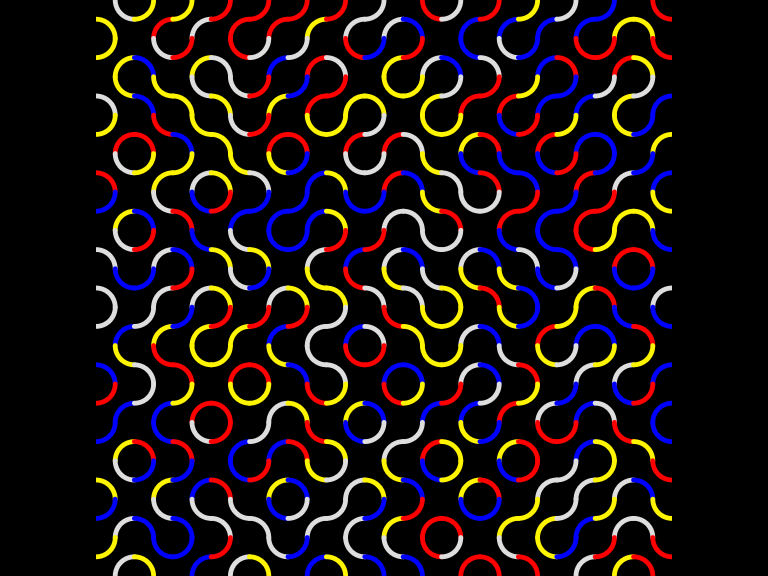
Reproduce this pattern procedurally as a Shadertoy shader.

```glsl
// Truchet tiling: a centred square of 15 x 15 tiles on black, each tile holding
// two quarter arcs in one of two orientations. Every arc takes a random colour
// from four and has round caps that overlap its neighbours.

const float TILES = 15.0;        // repeats across and down
const float LINE_WIDTH = 0.125;  // stroke width in tiles
const float ARC_RADIUS = 0.5;    // joins the middles of adjacent tile sides

const vec3 BLACK  = vec3(0.0);
const vec3 RED    = vec3(1.0, 0.0, 0.0);
const vec3 YELLOW = vec3(1.0, 0.96, 0.0);
const vec3 BLUE   = vec3(0.0, 0.0, 1.0);
const vec3 WHITE  = vec3(0.87);

// Integer hash of a tile and a seed, from 0 to 1
float hash(vec2 tile, uint seed) {
    uvec2 t = uvec2(tile + 64.0);
    uint h = t.x * 7919u + t.y * 104729u + seed * 15731u;
    h = (h ^ (h >> 15)) * 73939133u;
    h = (h ^ (h >> 13)) * 39916801u;
    h ^= h >> 16;
    return float(h & 65535u) / 65536.0;
}

vec3 arcColour(float pick) {
    if (pick < 0.25) return RED;
    if (pick < 0.50) return YELLOW;
    if (pick < 0.75) return BLUE;
    return WHITE;
}

// Distance to the quarter arc around the origin in the positive quadrant
float quarterArc(vec2 p, float radius) {
    if (min(p.x, p.y) >= 0.0) return abs(length(p) - radius);
    return min(length(p - vec2(radius, 0.0)), length(p - vec2(0.0, radius)));
}

// Coverage of a stroke, smoothed over one pixel
float stroke(float dist, float width, float pixel) {
    return clamp(0.5 + (0.5 * width - dist) / pixel, 0.0, 1.0);
}

// Paint both arcs of one tile over the colour below
vec3 paintTile(vec3 below, vec2 p, vec2 tile, float pixel) {
    vec2 q = p - tile;
    if (hash(tile, 1u) < 0.5) q.x = 1.0 - q.x;
    float first = stroke(quarterArc(q, ARC_RADIUS), LINE_WIDTH, pixel);
    float second = stroke(quarterArc(1.0 - q, ARC_RADIUS), LINE_WIDTH, pixel);
    vec3 colour = mix(below, arcColour(hash(tile, 2u)), first);
    return mix(colour, arcColour(hash(tile, 3u)), second);
}

void mainImage(out vec4 fragColor, in vec2 fragCoord) {
    // Tile units, with the square centred on the canvas
    float side = min(iResolution.x, iResolution.y);
    float pixel = TILES / side;
    vec2 p = (fragCoord - 0.5 * iResolution.xy) * pixel + 0.5 * TILES;

    // The tile and its neighbours, so that caps cross the seams
    vec3 colour = BLACK;
    vec2 home = floor(p);
    for (int y = 1; y >= -1; y--) {
        for (int x = -1; x <= 1; x++) {
            vec2 tile = home + vec2(x, y);
            bool inGrid = min(tile.x, tile.y) >= 0.0 && max(tile.x, tile.y) < TILES;
            if (inGrid) colour = paintTile(colour, p, tile, pixel);
        }
    }

    // Trim to the square
    vec2 inset = 0.5 * TILES - abs(p - 0.5 * TILES);
    float inside = clamp(0.5 + min(inset.x, inset.y) / pixel, 0.0, 1.0);
    fragColor = vec4(mix(BLACK, colour, inside), 1.0);
}
```
